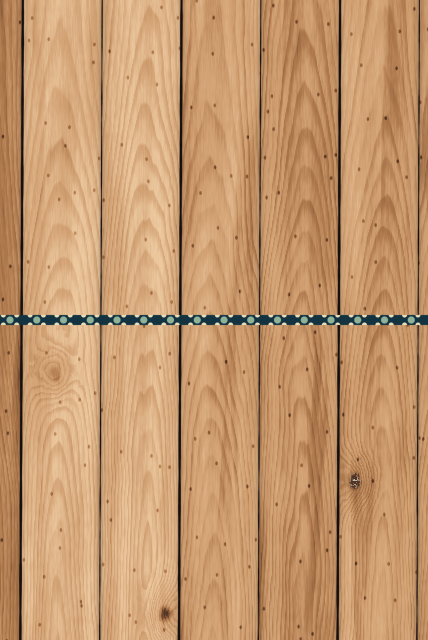
Reproduce this texture procedurally as a WebGL 1 fragment shader.

```glsl
precision highp float;
// Seven upright wooden planks crossed by a narrow dotted ribbon.
// Growth rings are slices through a leaning cone, bent by layered sines and
// knots; stretched cellular noise gives the fibres. Units: canvas width = 1.
uniform vec2 u_resolution;

const float PLANK_PITCH = 0.1853;
const float RIBBON_HALF = 0.0117;
const vec3 PALE = vec3(0.93, 0.79, 0.63);
const vec3 HONEY = vec3(0.82, 0.63, 0.45);
const vec3 BROWN = vec3(0.67, 0.46, 0.29);
const vec3 UMBER = vec3(0.32, 0.20, 0.13);
const vec3 GAP = vec3(0.09, 0.06, 0.05);
const vec3 CHIP = vec3(0.76, 0.73, 0.68);
const vec3 TEAL = vec3(0.08, 0.20, 0.25);
const vec3 SAGE = vec3(0.56, 0.70, 0.60);
const vec3 CREAM = vec3(0.93, 0.88, 0.74);

vec2 hash2(vec2 p) {
  return fract(sin(vec2(dot(p, vec2(127.1, 311.7)), dot(p, vec2(269.5, 183.3)))) * 4375.85);
}

// Distance to the nearest scattered point
float cells(vec2 p) {
  vec2 base = floor(p);
  float nearest = 2.0;
  for (int j = -1; j <= 1; j++) {
    for (int i = -1; i <= 1; i++) {
      vec2 cell = base + vec2(float(i), float(j));
      nearest = min(nearest, length(cell + hash2(cell) - p));
    }
  }
  return nearest;
}

// Layered, self-bending sines, roughly -1 to 1
float waves(vec2 p) {
  float sum = 0.0;
  float amplitude = 0.5;
  for (int i = 0; i < 4; i++) {
    p += 0.6 * sin(p.yx * 1.3 + vec2(1.7, 4.1));
    sum += amplitude * sin(p.x + sin(p.y));
    p = mat2(0.8, 0.6, -0.6, 0.8) * p * 1.9;
    amplitude *= 0.5;
  }
  return sum;
}

// Offset from the plank's knot, in knot radii
vec2 knotOffset(float q, float y, float id) {
  float knotX = 0.36 * sin(1.4 * id - 0.22);
  float knotY = fract(0.627 + 0.4365 * id) - 0.75;
  return vec2((q - knotX) * PLANK_PITCH, (y - knotY) * 0.75) / 0.025;
}

// Dark late-wood lines of the growth rings
float growthRings(float q, float y, float id, float knotBend) {
  vec2 seed = vec2(3.7, 5.3) * id;
  float axis = 0.12 * sin(id * 2.3) + 0.07 * waves(vec2(q * 2.0, y * 4.0) + seed);
  float depth = 0.45 + 0.3 * sin(1.7 * y + 0.3 * sin(id * 4.0));
  float radius = length(vec2(q - axis, depth)) + knotBend;
  radius += 0.022 * waves(vec2(q * 5.0, y * 3.0) + seed);
  float ring = radius * 26.0;
  float phase = fract(ring);
  float strength = 0.35 + 0.65 * hash2(vec2(floor(ring), id)).x;
  return strength * smoothstep(0.3, 0.88, phase) * (1.0 - smoothstep(0.88, 1.0, phase));
}

vec3 woodRamp(float shade) {
  vec3 color = mix(PALE, HONEY, smoothstep(-0.1, 0.55, shade));
  color = mix(color, BROWN, smoothstep(0.45, 1.0, shade));
  return mix(color, UMBER, smoothstep(0.9, 1.7, shade));
}

vec3 plank(float q, float y, float id) {
  vec2 seed = vec2(7.3, 2.9) * id;
  float outer = step(id, -0.5) + step(4.5, id);
  float hasKnot = step(0.8, abs(id - 2.5)) * (1.0 - outer);
  float knot = length(knotOffset(q, y, id)) + 0.15 * waves(vec2(q * 20.0, y * 90.0));
  float knotBend = hasKnot * 0.24 * exp(-0.3 * knot * knot);

  float tone = 0.38 - 0.22 * cos((id - 0.4) * 1.2) + 0.35 * outer;
  float fibre = cells(vec2(q * 30.0, y * 14.0) + seed) + cells(vec2(q * 55.0, y * 40.0) + seed);
  float streak = waves(vec2(q * 16.0, y * 2.5) + seed);
  float vein = smoothstep(0.3, 0.8, waves(vec2(q * 8.0, y * 3.0) + seed + 4.0));
  float blotch = waves(vec2(q * 2.5, y * 5.0) + seed + 9.0);

  float shade = tone + 0.34 * growthRings(q, y, id, knotBend);
  shade += 0.14 * (fibre - 0.9) + 0.13 * streak + 0.15 * blotch;
  shade += 0.6 * tone * vein;
  float core = hasKnot * (1.0 - smoothstep(0.1, 0.85, knot));
  shade += core * mix(0.4, 1.1, step(0.5, id)) + 1.2 * knotBend;
  float speck = 1.0 - smoothstep(0.02, 0.06, cells(vec2(q * 2.5, y * 9.0) + seed));
  shade += 0.7 * speck;

  float chip = step(3.5, id) * core * smoothstep(0.45, 0.65, cells(vec2(q * 40.0, y * 200.0)));
  return mix(woodRamp(shade), CHIP, chip);
}

// Coverage of a horizontal row of round dots
float dotRow(vec2 p, float pitch, float start, float radius, float blur) {
  float x = (fract((p.x - start) / pitch + 0.5) - 0.5) * pitch;
  return 1.0 - smoothstep(radius - blur, radius + blur, length(vec2(x, p.y)));
}

void main() {
  vec2 p = (gl_FragCoord.xy - vec2(0.0, 0.5 * u_resolution.y)) / u_resolution.x;
  float blur = 0.75 / u_resolution.x;

  // Planks, leaning very slightly
  float across = (p.x - 0.0505 - 0.004 * p.y) / PLANK_PITCH;
  float id = floor(across);
  float q = fract(across) - 0.5;
  vec3 color = plank(q, p.y, id);

  // Gaps, alternately wide and narrow, with worn edges
  float seam = id + step(0.0, q);
  float edge = (0.5 - abs(q)) * PLANK_PITCH;
  float gapHalf = 0.002 + 0.0008 * cos(seam * 3.14159);
  gapHalf += 0.0006 * waves(vec2(p.y * 40.0, seam * 5.0));
  color *= 1.0 - 0.25 * exp(-edge / 0.005);
  color = mix(color, GAP, 1.0 - smoothstep(gapHalf - blur, gapHalf + blur, edge));

  // Ribbon with a centre row and two clipped edge rows
  vec3 ribbon = mix(TEAL, SAGE, dotRow(p, 0.0625, 0.0234, 0.0083, blur));
  vec2 edgeRow = vec2(p.x, abs(p.y) - RIBBON_HALF);
  ribbon = mix(ribbon, CREAM, dotRow(edgeRow, 0.03125, 0.0078, 0.0058, blur));
  color = mix(color, ribbon, 1.0 - smoothstep(RIBBON_HALF - blur, RIBBON_HALF + blur, abs(p.y)));

  gl_FragColor = vec4(color, 1.0);
}
```
